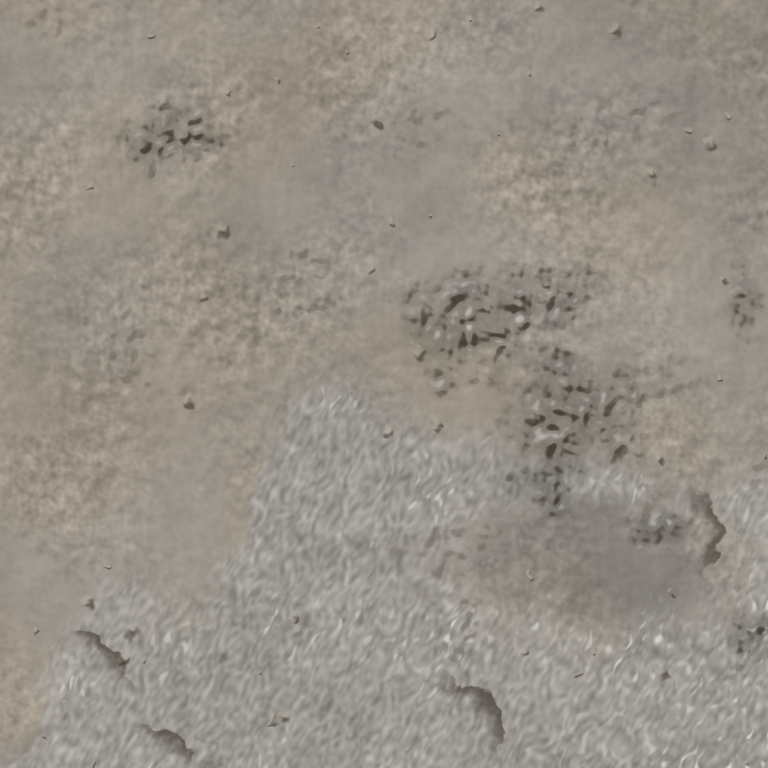
A Shadertoy shader for this texture:

```glsl
// Dried mud with a damp, glinting, streaked lower flat, crumbly hollows and small ledges.
#define DRY_COLOR   vec3(0.606, 0.571, 0.520)
#define DAMP_COLOR  vec3(0.605, 0.588, 0.564)
#define GLINT_COLOR vec3(0.88, 0.88, 0.87)
#define PIT_COLOR   vec3(0.25, 0.22, 0.185)
#define STREAK_DIR  vec2(0.45, 0.893)
#define STREAK_FREQ vec2(140.0, 78.0)
#define LIGHT_DIR   vec2(-0.5, 0.866)
#define CRUMB_FREQ  46.0
#define PEBBLE_GRID 22.0
#define DRY_GRAIN   0.13
#define DAMP_GRAIN  0.27

vec2 hash2(vec2 p) {
    vec3 q = fract(p.xyx * vec3(0.1031, 0.1030, 0.0973));
    q += dot(q, q.yzx + 33.33);
    return fract((q.xx + q.yz) * q.zy);
}

// Gradient noise, roughly -0.6 to 0.6
float corner(vec2 i, vec2 f, vec2 o) {
    return dot(hash2(i + o + 71.0) * 2.0 - 1.0, f - o);
}

float noise(vec2 p) {
    vec2 i = floor(p), f = p - i;
    vec2 u = f * f * f * (f * (f * 6.0 - 15.0) + 10.0);
    float bottom = mix(corner(i, f, vec2(0, 0)), corner(i, f, vec2(1, 0)), u.x);
    float top = mix(corner(i, f, vec2(0, 1)), corner(i, f, vec2(1, 1)), u.x);
    return mix(bottom, top, u.y);
}

float fbm(vec2 p) {
    float sum = 0.0, amp = 1.0;
    for (int i = 0; i < 4; i++) {
        sum += amp * noise(p);
        p = mat2(1.6, 1.2, -1.2, 1.6) * p + 13.7;
        amp *= 0.55;
    }
    return sum;
}

// Dry island inside the damp flat, positive within
float island(vec2 p) {
    return 1.0 - length((p - vec2(0.77, 0.27)) / vec2(0.16, 0.09));
}

// Damp flat: below a stepped shoreline, minus the island
float dampMask(vec2 p) {
    float wobble = 0.08 * fbm(p * 9.0) + 0.03 * noise(p * 60.0);
    float shore = 0.03 + 0.20 * smoothstep(0.0, 0.14, p.x)
                + 0.26 * smoothstep(0.25, 0.41, p.x) - 0.10 * smoothstep(0.4, 0.75, p.x);
    return smoothstep(-0.04, 0.055, min(shore - p.y, -0.1 * island(p)) + wobble);
}

// Patches of broken ground: centre and radii
float crumbMask(vec2 p) {
    vec4 patches[8] = vec4[8](
        vec4(0.62, 0.575, 0.09, 0.075), vec4(0.72, 0.62, 0.08, 0.035),
        vec4(0.745, 0.455, 0.085, 0.075), vec4(0.72, 0.36, 0.025, 0.045),
        vec4(0.86, 0.31, 0.035, 0.025), vec4(0.97, 0.605, 0.025, 0.045),
        vec4(0.98, 0.17, 0.035, 0.03), vec4(0.22, 0.82, 0.06, 0.04));
    float mask = 0.0, ragged = 0.8 * fbm(p * 20.0);
    for (int i = 0; i < 8; i++) {
        float d = length((p - patches[i].xy) / patches[i].zw);
        mask = max(mask, 1.0 - smoothstep(0.4, 1.35, d + ragged));
    }
    return mask;
}

float crumbHeight(vec2 p) {
    p += 0.008 * vec2(noise(p * 30.0), noise(p * 30.0 + 9.0));
    return noise(p * CRUMB_FREQ) + 0.5 * noise(p * CRUMB_FREQ * 2.1);
}

// Shadowed curved ledges: centre, radius, facing angle
float ledgeShadow(vec2 p) {
    vec4 ledges[4] = vec4[4](
        vec4(0.105, 0.115, 0.060, 0.8), vec4(0.185, 0.0, 0.060, 0.9),
        vec4(0.565, 0.035, 0.090, 0.6), vec4(0.855, 0.300, 0.080, 0.1));
    p += 0.024 * vec2(fbm(p * 24.0), fbm(p * 24.0 + 5.0));
    float shade = 0.0;
    for (int i = 0; i < 4; i++) {
        vec2 d = p - ledges[i].xy;
        float r = length(d), inward = ledges[i].z - r;
        float facing = dot(d / max(r, 1e-4), vec2(cos(ledges[i].w), sin(ledges[i].w)));
        float edge = smoothstep(-0.003, 0.002, inward) * (1.0 - smoothstep(0.002, 0.024, inward));
        shade = max(shade, edge * smoothstep(0.55, 0.95, facing));
    }
    return shade;
}

// Loose pebbles: x is the lit face, y the shadow below it
vec2 pebbles(vec2 p) {
    vec2 cell = floor(p * PEBBLE_GRID), result = vec2(0.0);
    vec2 ragged = 0.25 * vec2(noise(p * 80.0), noise(p * 80.0 + 7.0));
    for (int k = 0; k < 9; k++) {
        vec2 id = cell + vec2(k % 3, k / 3) - 1.0;
        vec2 rnd = hash2(id + 5.0);
        if (rnd.x > 0.09) continue;
        float radius = mix(0.07, 0.2, rnd.y * rnd.y);
        vec2 d = p * PEBBLE_GRID - id - hash2(id + 31.0) + ragged;
        float face = 1.0 - smoothstep(0.3, 1.2, length(d) / radius);
        float shadow = 1.0 - smoothstep(0.3, 1.3, length(d + LIGHT_DIR * radius) / radius);
        result = max(result, vec2(face, shadow * (1.0 - face)));
    }
    return result;
}

void mainImage(out vec4 fragColor, in vec2 fragCoord) {
    vec2 p = fragCoord / iResolution.y;
    float broad = fbm(p * 4.0 + 3.0);
    // Dry ground: blotches, lit grain, browner and greyer areas
    float rough = 0.35 + smoothstep(-0.3, 0.35, noise(p * 6.0 + 20.0));
    float grain = noise(p * 65.0) + 0.9 * noise(p * 130.0) + fbm(p * 32.0) - fbm(p * 32.0 + LIGHT_DIR * 0.3);
    vec3 dry = DRY_COLOR * (1.0 + 0.10 * broad + 0.07 * fbm(p * 15.0) + DRY_GRAIN * rough * grain);
    dry += vec3(-0.014, -0.004, 0.016) * smoothstep(-0.3, 0.3, noise(p * 5.0 + 40.0) + 0.3 * (p.x - 0.5));
    dry *= 1.0 - 0.10 * smoothstep(-0.2, 0.3, island(p)) - 0.07 * smoothstep(1.5, 2.0, p.x + p.y);
    // Damp ground: leaning streaks with patchy glints
    vec2 q = p + 0.008 * vec2(noise(p * 30.0), noise(p * 30.0 + 8.0));
    vec2 s = vec2(dot(q, vec2(STREAK_DIR.y, -STREAK_DIR.x)), dot(q, STREAK_DIR)) * STREAK_FREQ;
    float streak = noise(s) + 0.6 * noise(s * 0.53 + 17.0);
    vec3 wet = DAMP_COLOR * (1.0 + DAMP_GRAIN * streak + 0.09 * broad + 0.10 * fbm(p * 20.0));
    float shine = smoothstep(-0.15, 0.4, noise(p * 8.0 + 11.0)) + smoothstep(0.5, 1.0, p.x - p.y);
    wet = mix(wet, GLINT_COLOR, 0.7 * min(shine, 1.2) * smoothstep(0.1, 0.5, noise(s * 0.8 + 50.0)));
    vec3 col = mix(dry, wet, dampMask(p));
    // Crumbs lit from above, dark in their gaps, with faint rubble elsewhere
    float crumb = crumbMask(p);
    float rubble = max(crumb, 0.3 * smoothstep(0.05, 0.4, noise(p * 9.0 + 60.0)));
    float slope = crumbHeight(p) - crumbHeight(p + LIGHT_DIR * 0.009);
    col = mix(col * (1.0 - 0.13 * crumb), PIT_COLOR, 0.85 * rubble * smoothstep(0.03, 0.45, -slope));
    col = mix(col, GLINT_COLOR, 0.5 * rubble * smoothstep(0.15, 0.7, slope));
    // Pebbles and ledges
    vec2 stone = pebbles(p);
    col = mix(col, PIT_COLOR, 0.6 * stone.y);
    col = mix(col, vec3(0.70, 0.67, 0.61), 0.5 * stone.x);
    col = mix(col, PIT_COLOR, 0.6 * ledgeShadow(p));
    fragColor = vec4(clamp(col, 0.0, 1.0), 1.0);
}
```
